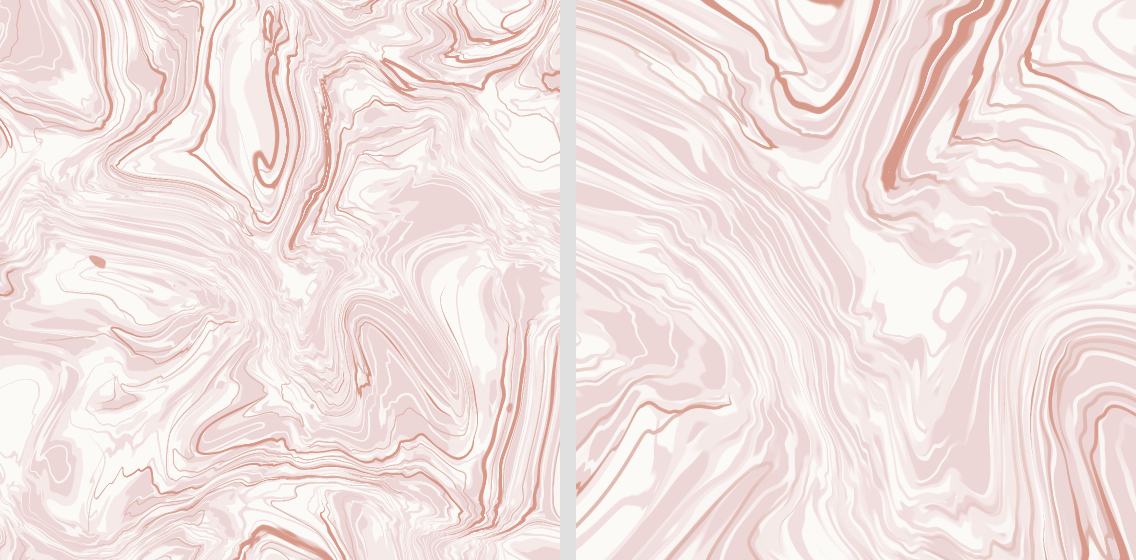
Left: the whole. Right: its middle third, enlarged.
A WebGL 1 fragment shader for this texture:

```glsl
precision highp float;
uniform vec2 u_resolution;

#define SWIRL_SCALE 2.9
#define SWIRL_AMOUNT 0.14
#define SWIRL_DECAY 0.43
#define SWIRL_OCTAVES 6
#define BAND_FREQ 5.2
#define PINK_BIAS 0.05
#define TERRACE 0.10
#define VEIN_FREQ 5.0
#define VEIN_WIDTH 0.0042
#define HAIR_WIDTH 0.0013
#define STREAK_WIDTH 0.0013
#define SAMPLES 2

const vec3 WHITE = vec3(0.988, 0.980, 0.970);
const vec3 PINK = vec3(0.930, 0.838, 0.840);
const vec3 ROSE = vec3(0.870, 0.710, 0.670);
const vec3 TERRACOTTA = vec3(0.845, 0.605, 0.540);

vec2 hashGradient(vec2 cell) {
  vec3 q = fract(cell.xyx * vec3(0.1031, 0.1030, 0.0973));
  q += dot(q, q.yzx + 33.33);
  return fract((q.xx + q.yz) * q.zy) * 2.0 - 1.0;
}

// Gradient noise, roughly -1 to 1
float gnoise(vec2 p) {
  vec2 i = floor(p), f = p - i;
  vec2 u = f * f * f * (f * (f * 6.0 - 15.0) + 10.0);
  float a = dot(hashGradient(i), f);
  float b = dot(hashGradient(i + vec2(1.0, 0.0)), f - vec2(1.0, 0.0));
  float c = dot(hashGradient(i + vec2(0.0, 1.0)), f - vec2(0.0, 1.0));
  float d = dot(hashGradient(i + 1.0), f - 1.0);
  return 1.7 * mix(mix(a, b, u.x), mix(c, d, u.x), u.y);
}

// Folds the plane from coarse swirls down to ragged edges
vec2 swirl(vec2 p) {
  float freq = SWIRL_SCALE, amount = SWIRL_AMOUNT;
  for (int i = 0; i < SWIRL_OCTAVES; i++) {
    vec2 q = p * freq + 13.7 * float(i);
    p += amount * vec2(gnoise(q + 31.4), gnoise(q.yx + 87.2));
    freq *= 1.9;
    amount *= SWIRL_DECAY;
  }
  return p;
}

float alongAt(vec2 w) {
  return dot(w, vec2(2.4, -1.3));
}

// x: height of the paint sheets, y: vein field, z: hair field
vec3 fieldsAt(vec2 w) {
  float layer = gnoise(w * 2.8 + 5.3) + dot(w, vec2(0.7, 1.2));
  float along = alongAt(w);
  return vec3(layer,
    gnoise(vec2(layer * VEIN_FREQ + 63.0, along * 0.8)),
    gnoise(vec2(layer * 8.5 + 23.0, along * 1.5)));
}

// Line on the zero contour of v, of even canvas width but never past the limit
float contour(float v, float slope, float width, float limit) {
  float reach = min(width * slope, limit);
  return 1.0 - smoothstep(0.65 * reach, reach + 0.001, abs(v));
}

vec3 marble(vec2 p, vec3 slope) {
  vec2 w = swirl(p);
  vec3 fields = fieldsAt(w);
  float layer = fields.x, along = alongAt(w);

  // Pools split by finer sheets and broken by ragged islands
  float pigment = PINK_BIAS + 0.62 * gnoise(vec2(layer * BAND_FREQ, along * 2.0))
    + 0.56 * gnoise(vec2(layer * BAND_FREQ * 2.2 + 40.0, along * 2.8))
    + 0.36 * gnoise(vec2(layer * BAND_FREQ * 4.8 + 70.0, along * 4.0))
    + 0.34 * gnoise(w * 12.0 + 3.0) + 0.24 * gnoise(w * 32.0 + 8.0);
  float soft = clamp(0.009 * slope.x, 0.01, 0.07);
  float tint = 0.45 * smoothstep(-soft, soft, pigment + TERRACE)
    + 0.55 * smoothstep(-soft, soft, pigment - TERRACE);

  // Hairline streaks: blush on white, white on pink
  float streakNoise = gnoise(vec2(layer * 18.0 + 11.0, along * 4.0));
  float streak = contour(streakNoise, slope.x * 27.0, STREAK_WIDTH, 0.16);
  streak *= smoothstep(1.0, 0.5, abs(pigment));
  tint = mix(tint, 0.85 - 0.85 * tint, 0.9 * streak);
  vec3 color = mix(WHITE, PINK, tint);

  // Thin rose hairs
  float presence = gnoise(w * 3.0 + 51.0);
  float hair = contour(fields.z, slope.z, HAIR_WIDTH, 0.12);
  color = mix(color, ROSE, 0.9 * hair * smoothstep(-0.25, 0.1, presence));

  // Terracotta veins that swell and fade
  float swell = smoothstep(-0.2, 0.55, presence + 0.25 * gnoise(p * 11.0));
  float vein = contour(fields.y, slope.y, VEIN_WIDTH * swell, 0.15 * swell);
  vein *= smoothstep(0.0, 0.1, swell);
  color = mix(color, mix(ROSE, TERRACOTTA, smoothstep(0.05, 0.4, swell)), vein);

  // Occasional drops of colour
  float drop = smoothstep(0.88, 0.93, gnoise(mix(p, w, 0.5) * 14.0 + 19.0));
  return mix(color, TERRACOTTA, 0.8 * drop);
}

void main() {
  float side = min(u_resolution.x, u_resolution.y);
  vec2 center = gl_FragCoord.xy / side;

  // Steepness of each field keeps line widths even across the folds
  vec2 probe = vec2(0.0012, 0.0);
  vec3 here = fieldsAt(swirl(center));
  vec3 dx = fieldsAt(swirl(center + probe.xy)) - here;
  vec3 dy = fieldsAt(swirl(center + probe.yx)) - here;
  vec3 slope = sqrt(dx * dx + dy * dy) / probe.x;

  // Supersampling smooths the finest streaks
  vec3 sum = vec3(0.0);
  for (int y = 0; y < SAMPLES; y++) {
    for (int x = 0; x < SAMPLES; x++) {
      vec2 offset = (vec2(float(x), float(y)) + 0.5) / float(SAMPLES) - 0.5;
      sum += marble(center + offset / side, slope);
    }
  }
  gl_FragColor = vec4(sum / float(SAMPLES * SAMPLES), 1.0);
}
```
